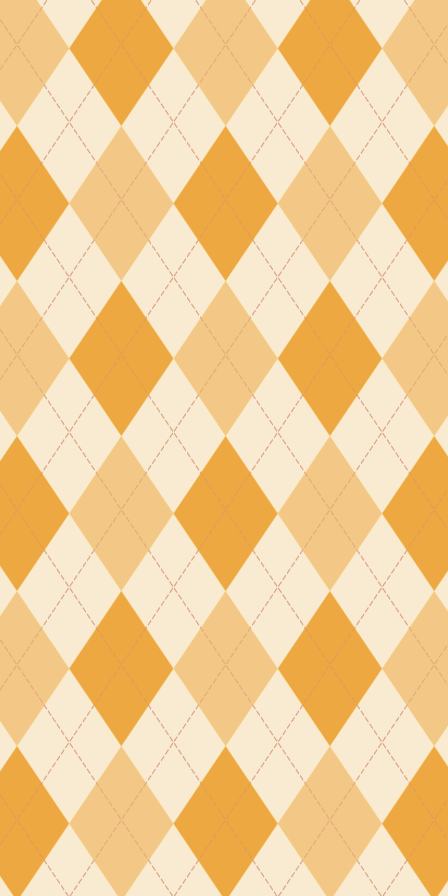
Write a Shadertoy shader that draws this pattern.

```glsl
// Argyle: checkered orange and apricot diamonds on cream, crossed by fine dashed stitching.

const vec3 CREAM    = vec3(0.978, 0.920, 0.820);
const vec3 APRICOT  = vec3(0.951, 0.782, 0.520);
const vec3 ORANGE   = vec3(0.930, 0.660, 0.258);
const vec3 EDGE_TINT = vec3(0.980, 0.925, 0.710);
const vec3 THREAD   = vec3(0.820, 0.550, 0.430);

// Lengths are fractions of the canvas width.
const vec2 CELL = vec2(0.2328, 0.3461);
const vec2 FIRST_CENTER = vec2(0.2708, 0.1615);
const float THREAD_WIDTH = 0.0027;
const float THREAD_RISE = 0.0085;
const float EDGE_WIDTH = 0.0035;
const float DASHES_PER_CELL = 12.0;
const float DASH_FILL = 0.74;

// Antialiased coverage of the region where the distance is negative.
float coverage(float dist, float pixel) {
    return clamp(0.5 - dist / pixel, 0.0, 1.0);
}

// Signed distance to the diamond inscribed in a cell centred on zero.
float diamondDistance(vec2 local, vec2 cell) {
    vec2 q = abs(local);
    return (q.x + q.y - 0.5) / length(1.0 / cell);
}

// Dashed lines at whole values of "across", running along "along".
float dashedLines(float across, float along, vec2 cell, float width, float pixel) {
    float unitLength = 1.0 / length(1.0 / cell);
    float lineDist = abs(across - round(across)) * unitLength - 0.5 * width;
    float dashLength = 0.5 * length(cell) / DASHES_PER_CELL;
    float phase = abs(fract(along * DASHES_PER_CELL) - 0.5);
    float dashDist = (phase - 0.5 * DASH_FILL) * dashLength;
    return coverage(lineDist, pixel) * coverage(dashDist, pixel);
}

// Both diagonal directions of stitching.
float stitching(vec2 grid, vec2 cell, float width, float pixel) {
    float rising = grid.x - grid.y;
    float falling = grid.x + grid.y;
    return max(dashedLines(rising, falling, cell, width, pixel),
               dashedLines(falling, rising, cell, width, pixel));
}

void mainImage(out vec4 fragColor, in vec2 fragCoord) {
    float pixel = 1.0 / iResolution.x;
    vec2 pos = fragCoord * pixel;
    vec2 grid = (pos - FIRST_CENTER) / CELL;

    // Diamonds alternate in colour like a checkerboard
    vec2 id = floor(grid + 0.5);
    float parity = mod(id.x + id.y, 2.0);
    float dist = diamondDistance(grid - id, CELL);
    float inside = coverage(dist, 1.4 * pixel);

    // Pale rim on the cream side of each edge
    float rim = 1.0 - smoothstep(0.0, EDGE_WIDTH, dist);
    vec3 color = mix(CREAM, EDGE_TINT, 0.45 * rim);
    color = mix(color, mix(APRICOT, ORANGE, parity), inside);

    // Stitching, fainter over the diamonds
    vec2 threadGrid = grid - vec2(0.0, THREAD_RISE / CELL.y);
    float thread = stitching(threadGrid, CELL, THREAD_WIDTH, pixel);
    color = mix(color, THREAD, thread * mix(0.75, 0.45, inside));

    fragColor = vec4(color, 1.0);
}
```
